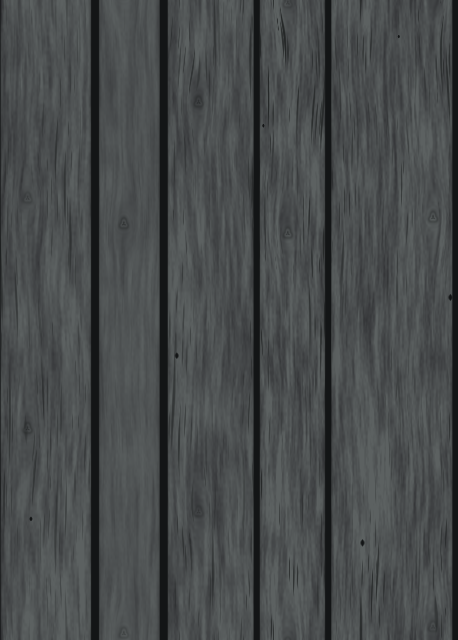
This texture is drawn by a WebGL 1 fragment shader. Its source:

```glsl
precision highp float;
// Five weathered grey boards of unequal width, split by black vertical seams.
// Stretched noise gives the grain, cellular scatter the cracks and pits, and
// each board has two knots that bend its grain. It repeats vertically.

uniform vec2 u_resolution;

const float TAU = 6.28318;
const float ASPECT = 1.4;
const vec3 SEAM = vec3(0.075, 0.082, 0.085);
const vec3 CRACK = vec3(0.12, 0.13, 0.13);
const vec3 WOOD_DARK = vec3(0.21, 0.215, 0.225);
const vec3 WOOD_LIGHT = vec3(0.36, 0.38, 0.38);

struct Plank {
  float left;
  float right;
  float rough;  // strength of grain and cracks
  vec2 knot;    // across the board, up the canvas
};

Plank plankAt(int i) {
  if (i == 0) return Plank(0.001, 0.199, 0.60, vec2(0.30, 0.33));
  if (i == 1) return Plank(0.216, 0.349, 0.12, vec2(0.41, 0.65));
  if (i == 2) return Plank(0.366, 0.554, 0.70, vec2(0.36, 0.84));
  if (i == 3) return Plank(0.567, 0.710, 1.00, vec2(0.43, 0.635));
  return Plank(0.723, 0.988, 0.85, vec2(0.84, 0.66));
}

float hash(vec2 p) {
  return fract(sin(dot(p, vec2(127.1, 311.7))) * 4375.85);
}

// Value noise on a grid of cells, periodic in y
float noise(vec2 p, vec2 grid) {
  p *= grid;
  vec2 c = floor(p);
  vec2 f = smoothstep(0.0, 1.0, p - c);
  float y0 = mod(c.y, grid.y);
  float y1 = mod(c.y + 1.0, grid.y);
  float low = mix(hash(vec2(c.x, y0)), hash(vec2(c.x + 1.0, y0)), f.x);
  float high = mix(hash(vec2(c.x, y1)), hash(vec2(c.x + 1.0, y1)), f.x);
  return mix(low, high, f.y);
}

// Tapered marks, at most one per cell; size is half width and half length
float scatter(vec2 p, vec2 grid, float keep, vec2 size) {
  vec2 cell = floor(p * grid);
  float mark = 0.0;
  for (int j = -1; j <= 1; j++) {
    for (int i = -1; i <= 1; i++) {
      vec2 c = cell + vec2(float(i), float(j));
      vec2 id = vec2(c.x, mod(c.y, grid.y));
      vec2 jitter = vec2(hash(id + 17.3), hash(id + 41.9));
      float scale = mix(0.5, 1.2, hash(id + 73.1));
      vec2 d = (p - (c + jitter) / grid) / (size * scale);
      float shape = 1.0 - smoothstep(0.2, 1.0, abs(d.x) + d.y * d.y);
      mark = max(mark, shape * step(hash(id + 5.7), keep));
    }
  }
  return mark;
}

// Offset to a knot, wrapped vertically, in units of the canvas width
vec2 knotOffset(vec2 p, vec2 center) {
  return vec2(p.x - center.x, (fract(p.y - center.y + 0.5) - 0.5) * ASPECT);
}

// How far a knot pushes the grain sideways
float knotPush(vec2 d) {
  vec2 e = d / vec2(0.026, 0.075);
  return 0.75 * d.x * exp(-dot(e, e));
}

// Dark rim, faint rings and a cracked heart
float knotMark(vec2 d) {
  float r = length(d * vec2(1.0, 0.75)) + 0.0015 * sin(3.0 * atan(d.y, d.x + 0.0001));
  float rim = exp(-pow((r - 0.009) / 0.0025, 2.0));
  float rings = (0.5 + 0.5 * sin(r * 1100.0)) * exp(-r / 0.008);
  return clamp(0.5 * rim + 0.4 * rings + 0.5 * exp(-pow(r / 0.0035, 2.0)), 0.0, 1.0);
}

void main() {
  vec2 p = gl_FragCoord.xy / u_resolution;

  // Board under this point
  Plank plank = plankAt(0);
  float id = 0.0;
  for (int i = 1; i < 5; i++) {
    Plank next = plankAt(i);
    if (p.x > next.left - 0.006) { plank = next; id = float(i); }
  }

  // Grain coordinates, bent by knots and slow waves
  vec2 g = p;
  float knots = 0.0;
  for (int k = 0; k < 2; k++) {
    float n = float(k);
    vec2 center = vec2(mix(plank.left, plank.right, plank.knot.x), fract(plank.knot.y + 0.36 * n));
    vec2 d = knotOffset(p, center);
    g.x -= knotPush(d);
    knots = max(knots, knotMark(d) * (1.0 - 0.3 * n));
  }
  g.x += 0.003 * sin(TAU * 2.0 * p.y + id * 2.1) + 0.0014 * sin(TAU * 5.0 * p.y + p.x * 30.0);
  g.x += 0.005 * plank.rough * (noise(p, vec2(14.0, 9.0)) - 0.5) + id * 3.0;

  // Layered tone, from broad stains to fine fibres
  float stain = noise(g, vec2(11.0, 4.0)) - 0.5;
  float bands = noise(g, vec2(45.0, 5.0)) - 0.5;
  float grain = 0.5 * noise(g, vec2(115.0, 14.0)) + 0.35 * noise(g, vec2(230.0, 32.0))
              + 0.15 * noise(g, vec2(300.0, 170.0)) - 0.5;
  float tone = 0.73 - 0.1 * plank.rough + 0.35 * stain + 0.22 * bands;
  tone += grain * mix(0.6, 1.6, plank.rough);
  vec3 color = mix(WOOD_DARK, WOOD_LIGHT, clamp(tone, 0.0, 1.0));

  // Cracks gather in patches; pits are rare and round
  float patches = plank.rough * smoothstep(0.25, 0.7, noise(g + 7.0, vec2(16.0, 3.0)));
  float hairline = scatter(g, vec2(85.0, 14.0), 0.5, vec2(0.0026, 0.035)) * (0.2 + 0.5 * patches);
  float split = scatter(g, vec2(38.0, 6.0), 0.42, vec2(0.0042, 0.085)) * patches;
  float pit = scatter(p, vec2(6.0, 7.0), 0.16, vec2(0.0065, 0.0065));
  color = mix(color, CRACK, max(hairline * mix(0.3, 1.0, plank.rough), 0.85 * split));
  color = mix(color, CRACK, 0.65 * knots);
  color = mix(color, SEAM, pit);

  // Worn board edges and the black seams
  float edge = min(p.x - plank.left, plank.right - p.x);
  color *= 1.0 - 0.18 * exp(-max(edge, 0.0) / 0.004);
  color = mix(SEAM, color, smoothstep(-0.0015, 0.002, edge));
  gl_FragColor = vec4(color, 1.0);
}
```
